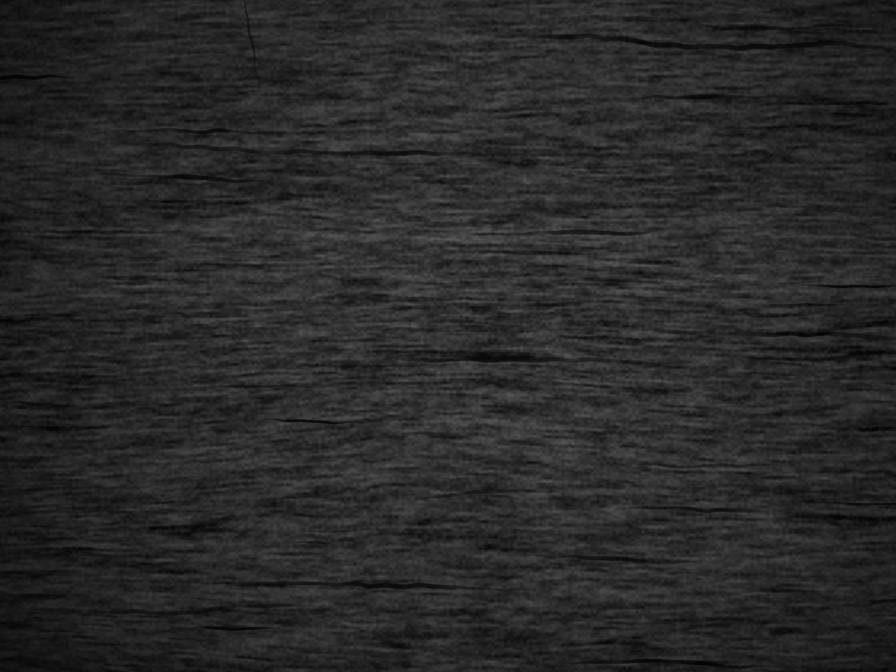
Reproduce this texture procedurally as a Shadertoy shader.

```glsl
#define BASE_TONE 0.210
#define VIGNETTE 1.45
#define FIBRE_ROWS 215.0
#define FIBRE_CONTRAST 0.64
#define STREAK_DEPTH 0.50
#define GRAIN_CONTRAST 0.42
#define CRACK_COUNT 24
#define CRACK_DEPTH 0.78

float hash(vec2 p) {
    vec3 q = fract(vec3(p.xyx) * 0.1031);
    q += dot(q, q.yzx + 33.33);
    return fract((q.x + q.y) * q.z);
}

float noise(vec2 p) {
    vec2 i = floor(p), f = fract(p);
    f = f * f * (3.0 - 2.0 * f);
    return mix(mix(hash(i), hash(i + vec2(1, 0)), f.x),
               mix(hash(i + vec2(0, 1)), hash(i + vec2(1, 1)), f.x), f.y);
}

// One row of noise, shifted at random so that rows do not line up
float fibreRow(float x, float row) {
    x += 40.0 * hash(vec2(row, 7.0));
    float i = floor(x), f = fract(x);
    return mix(hash(vec2(i, row)), hash(vec2(i + 1.0, row)), f * f * (3.0 - 2.0 * f));
}

float fibres(vec2 p) {
    float row = floor(p.y), f = fract(p.y);
    return mix(fibreRow(p.x, row), fibreRow(p.x, row + 1.0), f * f * (3.0 - 2.0 * f));
}

// Thin, ragged split that tapers to both ends
float crack(vec2 p, vec2 centre, float halfLength, float width, float slope) {
    vec2 d = p - centre;
    float along = d.x / halfLength;
    float bend = slope * d.x + 0.012 * (noise(vec2(p.x * 8.0, centre.y * 91.0)) - 0.5)
               + 0.005 * (noise(vec2(p.x * 40.0, centre.y * 57.0)) - 0.5);
    float taper = max(1.0 - along * along, 0.0);
    float ragged = 0.3 + 0.9 * noise(vec2(p.x * 25.0, centre.y * 133.0));
    float edge = width * (0.4 + taper * ragged);
    return min(1.3 * taper * ragged, 1.0) * (1.0 - smoothstep(0.45 * edge, edge + 0.0008, abs(d.y - bend)));
}

void mainImage(out vec4 fragColor, in vec2 fragCoord) {
    vec2 uv = fragCoord / iResolution.xy;
    vec2 p = fragCoord / iResolution.y;
    float aspect = iResolution.x / iResolution.y;

    // Gently wavy grain direction with small ripples
    vec2 g = p;
    g.y += 0.035 * noise(p * vec2(1.6, 3.0)) + 0.007 * noise(p * vec2(10.0, 22.0))
         + 0.0025 * noise(p * vec2(45.0, 70.0));

    // Fibres from fine to broad
    float tone = 1.0;
    tone += FIBRE_CONTRAST * (fibres(g * vec2(18.0, FIBRE_ROWS)) - 0.5);
    tone += 0.75 * FIBRE_CONTRAST * (fibres(g * vec2(60.0, FIBRE_ROWS) + 31.0) - 0.5);
    tone += 0.32 * FIBRE_CONTRAST * (fibres(g * vec2(5.0, 75.0) + 57.0) - 0.5);
    tone += 0.20 * (noise(g * vec2(2.5, 13.0) + 13.0) - 0.5);
    tone += GRAIN_CONTRAST * (noise(p * vec2(210.0, 260.0)) - 0.5);

    // Dark streaks gathered in patches
    float patches = smoothstep(0.3, 0.8, noise(p * vec2(3.0, 6.0) + 71.0));
    float streak = smoothstep(0.68, 0.90, fibres(g * vec2(9.0, 130.0) + 19.0));
    tone -= STREAK_DEPTH * streak * (0.25 + 0.75 * patches);

    // Scattered cracks along the grain
    float split = 0.0;
    for (int i = 0; i < CRACK_COUNT; i++) {
        float k = float(i);
        vec2 centre = vec2(aspect * hash(vec2(k, 3.0)),
                           (k + hash(vec2(k, 5.0))) / float(CRACK_COUNT));
        float size = hash(vec2(k, 11.0));
        float slope = 0.07 * (hash(vec2(k, 17.0)) - 0.6);
        float depth = 0.5 + 0.6 * hash(vec2(k, 23.0));
        split = max(split, depth * crack(p, centre, mix(0.08, 0.40, size * size),
                                         mix(0.0018, 0.0040, size), slope));
    }
    // Short hairline across the grain
    split = max(split, 0.6 * crack(p.yx, vec2(0.95, 0.28 * aspect), 0.07, 0.0012, -0.15));
    tone *= 1.0 - CRACK_DEPTH * min(split, 1.0);

    // Light falls off toward the borders
    vec2 offset = (uv - vec2(0.54, 0.52)) * vec2(1.0, 0.8);
    float light = 1.0 - VIGNETTE * dot(offset, offset);
    fragColor = vec4(vec3(max(BASE_TONE * light * tone, 0.02)), 1.0);
}
```
